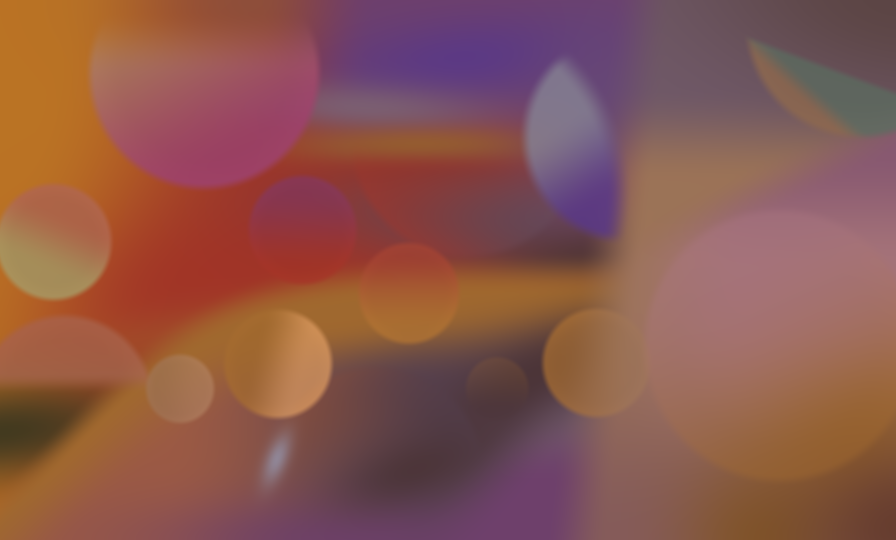
This background is drawn by a Shadertoy shader. Its source:

```glsl
// Defocused light through coloured glass: soft washes, a curved amber ridge and
// a pale pane at the right, overlaid with translucent bokeh discs and cut lenses.
// Each part is a smooth mask (ellipse, half plane or disc) blended over the last.

const vec3 ORANGE = vec3(.73, .45, .14), AMBER = vec3(.63, .41, .18), RED = vec3(.63, .2, .15);
const vec3 CLAY = vec3(.64, .37, .28), TAN = vec3(.61, .45, .34), ROSE = vec3(.65, .45, .49);
const vec3 MAGENTA = vec3(.6, .25, .41), PLUM = vec3(.43, .25, .42), VIOLET = vec3(.35, .22, .53);
const vec3 SLATE = vec3(.39, .29, .35), UMBER = vec3(.29, .2, .21), MOSS = vec3(.2, .2, .12);
const vec3 SAGE = vec3(.64, .57, .37), CREAM = vec3(.84, .59, .37), MIST = vec3(.52, .5, .57);
const vec3 TEAL = vec3(.36, .41, .37), MAUVE = vec3(.44, .35, .41);
const vec2 DOWN = vec2(0, -1), RIGHT = vec2(1, 0);

// Gaussian ellipse of colour, its long axis turned by angle
void wash(inout vec3 col, vec2 p, vec2 centre, vec2 size, float angle, vec3 tint) {
    vec2 axis = vec2(cos(angle), sin(angle)), d = p - centre;
    vec2 q = vec2(dot(d, axis), dot(d, vec2(-axis.y, axis.x))) / size;
    col = mix(col, tint, .88 * exp(-dot(q, q)));
}

// 1 to the left of the line from a to b, 0 to its right
float leftOf(vec2 p, vec2 a, vec2 b, float soft) {
    vec2 t = normalize(b - a), d = p - a;
    return smoothstep(-soft, soft, t.x * d.y - t.y * d.x);
}

float disc(vec2 p, vec2 centre, float radius, float soft) {
    return 1. - smoothstep(-soft, soft, length(p - centre) - radius);
}

// Translucent disc, shaded between two tints along dir, with a faint rim
void bokeh(inout vec3 col, vec2 p, vec2 centre, float radius, vec2 dir, vec3 from, vec3 to, float amount) {
    vec2 d = (p - centre) / radius;
    vec3 tint = mix(from, to, smoothstep(-.8, .8, dot(d, dir)));
    tint *= 1. + .03 * smoothstep(.7, 1., length(d));
    col = mix(col, tint, amount * disc(p, centre, radius, .004 + .03 * radius));
}

// Amber, red and violet light behind everything
vec3 backdrop(vec2 p) {
    vec3 col = mix(ORANGE, RED, smoothstep(0., .48, p.x - .25 * (p.y - .5)));
    wash(col, p, vec2(.36, .47), vec2(.28, .16), .3, RED);
    wash(col, p, vec2(.48, 1), vec2(.22, .12), 0., CLAY * .85);
    col = mix(col, PLUM, smoothstep(.48, .7, p.x) * smoothstep(.68, .85, p.y));
    wash(col, p, vec2(.87, .89), vec2(.26, .08), .1, VIOLET);
    wash(col, p, vec2(.68, .8), vec2(.24, .045), -.05, MAUVE * 1.1);
    wash(col, p, vec2(.78, .73), vec2(.26, .035), 0., AMBER * .95);
    wash(col, p, vec2(.82, .675), vec2(.22, .025), 0., RED * .95);
    wash(col, p, vec2(.93, .59), vec2(.33, .085), -.08, SLATE * .95);
    wash(col, p, vec2(1.12, .76), vec2(.13, .22), 0., mix(VIOLET, MAUVE, .5));
    wash(col, p, vec2(1.1, .52), vec2(.2, .06), .1, UMBER);
    wash(col, p, vec2(0, .2), vec2(.3, .09), .1, MOSS);
    return col;
}

// Amber slope rising from the lower left, with clay and plum below it
void paintRidge(inout vec3 col, vec2 p) {
    float depth = .49 - .43 * exp(-2.2 * p.x - 5. * p.x * p.x) - p.y;
    vec3 low = mix(CLAY * .95, SLATE * .87, smoothstep(.3, .8, p.x));
    vec3 slope = mix(AMBER, low, smoothstep(.01, .2, depth));
    col = mix(col, slope, smoothstep(-.045, .04, depth));
    wash(col, p, vec2(.66, .41), vec2(.38, .055), .12, AMBER);
    wash(col, p, vec2(1, .31), vec2(.2, .07), .5, UMBER);
    wash(col, p, vec2(.64, 0), vec2(.36, .08), 0., PLUM);
    wash(col, p, vec2(.78, .14), vec2(.14, .06), .4, UMBER);
    float wedge = 1. - leftOf(p, vec2(.82, 0), vec2(1.08, .3), .06);
    col = mix(col, mix(PLUM, MAUVE, smoothstep(.1, .25, p.y)), wedge * (1. - smoothstep(.16, .36, p.y)));
}

// Pale pane on the right: dark above, tan and rose, amber at the foot
void paintPane(inout vec3 col, vec2 p) {
    vec3 pane = mix(TAN, MAUVE, smoothstep(.66, .84, p.y));
    pane = mix(mix(MAUVE, CLAY, .4), pane, smoothstep(0., .45, p.y));
    wash(pane, p, vec2(1.66, 1), vec2(.38, .19), -.2, vec3(.35, .26, .25));
    float pink = leftOf(p, vec2(1.67, .77), vec2(1.17, .53), .05) * smoothstep(1.1, 1.4, p.x);
    vec3 veil = mix(ROSE, mix(PLUM, ROSE, .45), smoothstep(.5, .72, p.y));
    pane = mix(pane, veil, .9 * pink * smoothstep(.1, .4, p.y));
    wash(pane, p, vec2(1.6, .18), vec2(.24, .15), .5, AMBER * .92);
    wash(pane, p, vec2(1.42, 0), vec2(.15, .13), 0., AMBER * .8);
    wash(pane, p, vec2(1.68, .02), vec2(.18, .15), 0., CLAY * .6);
    col = mix(col, pane, smoothstep(-.05, .07, p.x - 1.06 - .125 * p.y));
}

// Round and cut highlights
void paintBokeh(inout vec3 col, vec2 p) {
    bokeh(col, p, vec2(.38, .865), .213, vec2(.4, -.9), TAN * 1.08, MAGENTA, .9 - .9 * smoothstep(.86, .98, p.y));
    bokeh(col, p, vec2(.1, .552), .107, vec2(-.6, -1.4), CLAY * 1.05, SAGE, .9);
    bokeh(col, p, vec2(.563, .574), .1, DOWN, MAGENTA * .85, RED, .8);
    bokeh(col, p, vec2(.87, .74), .215, RIGHT, RED, SLATE, .45 - .45 * smoothstep(.62, .76, p.y));
    bokeh(col, p, vec2(.761, .457), .093, DOWN, mix(RED, CLAY, .35), AMBER * 1.08, .75);
    bokeh(col, p, vec2(.12, .25), .165, DOWN, CLAY, TAN, .85 * smoothstep(.27, .31, p.y));
    bokeh(col, p, vec2(.7, .12), .2, RIGHT, CLAY * .8, SLATE * .8, .6 * smoothstep(.1, .25, p.y));
    bokeh(col, p, vec2(.517, .326), .1, vec2(1.5, -.4), AMBER, CREAM, .75);
    bokeh(col, p, vec2(.335, .28), .063, RIGHT, TAN, TAN * 1.12, .65);
    bokeh(col, p, vec2(.925, .28), .058, DOWN, AMBER, UMBER, .2);
    bokeh(col, p, vec2(1.11, .328), .1, RIGHT, AMBER * 1.05, TAN, .7);
    bokeh(col, p, vec2(1.45, .36), .25, vec2(.4, -.9), ROSE, AMBER, .4);
    // Lens between two arcs, pale above and violet below
    float lens = disc(p, vec2(1.167, .746), .19, .014) * disc(p, vec2(.804, .641), .348, .025);
    float pale = smoothstep(.58, .78, p.y - .6 * (p.x - 1.05));
    col = mix(col, mix(VIOLET, MIST, pale), .85 * lens);
    // Segment below a slanted chord, split into two tints
    float segment = leftOf(p, vec2(1.67, .826), vec2(1.39, .93), .008);
    vec3 glass = mix(TAN * .88, TEAL, leftOf(p, vec2(1.39, .93), vec2(1.59, .75), .02));
    bokeh(col, p, vec2(1.6, .957), .21, RIGHT, glass, glass, .85 * segment);
    // Small glint
    wash(col, p, vec2(.515, .15), vec2(.05, .02), 1.2, MIST * 1.1);
}

void mainImage(out vec4 fragColor, in vec2 fragCoord) {
    vec2 p = fragCoord / iResolution.xy * vec2(1.667, 1);
    vec3 col = backdrop(p);
    paintRidge(col, p);
    paintPane(col, p);
    paintBokeh(col, p);
    fragColor = vec4(col, 1);
}
```
